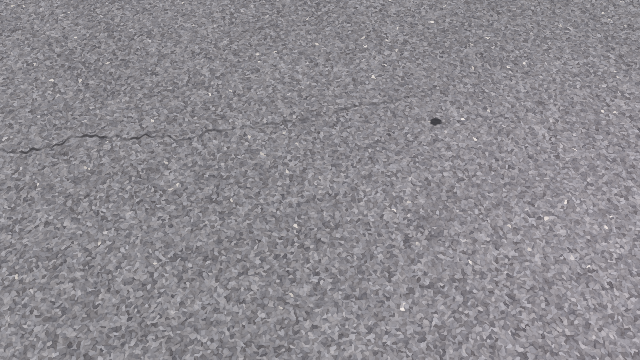
Write a Shadertoy shader that draws this texture.

```glsl
vec3 hash3(vec2 cell) {
    vec3 h = fract(vec3(cell.xyx) * vec3(0.1031, 0.1030, 0.0973));
    h += dot(h, h.yxz + 33.33);
    return fract((h.xxy + h.yzz) * h.zyx);
}

float gradientNoise(vec2 p) {
    vec2 cell = floor(p), f = p - cell;
    vec2 u = f * f * f * (f * (f * 6.0 - 15.0) + 10.0);
    vec4 corner;
    for (int i = 0; i < 4; i++) {
        vec2 offset = vec2(i & 1, i >> 1);
        float angle = 6.2832 * hash3(cell + offset).x;
        corner[i] = dot(vec2(cos(angle), sin(angle)), f - offset);
    }
    return mix(mix(corner.x, corner.y, u.x), mix(corner.z, corner.w, u.x), u.y);
}

// Softly blended stone chips: x = tone, y = pale fleck, z = gap, w = tint
vec4 stoneChips(vec2 p) {
    vec2 home = floor(p);
    vec3 blend = vec3(0.0);
    float total = 0.0, nearest = 4.0;
    for (int j = -1; j <= 1; j++) {
        for (int i = -1; i <= 1; i++) {
            vec2 cell = home + vec2(i, j);
            vec3 place = hash3(cell + 217.0);
            vec3 kind = hash3(cell + 641.0);
            float angle = 3.1416 * place.z;
            float c = cos(angle), s = sin(angle);
            vec2 q = mat2(c, -s, s, c) * (p - cell - 0.1 - 0.8 * place.xy);
            float d = dot(q * q, vec2(0.45, 2.1));
            float weight = exp(-14.0 * d);
            blend += weight * vec3(kind.x + kind.y - 1.0, step(0.993, kind.z), kind.z - 0.5);
            total += weight;
            nearest = min(nearest, d);
        }
    }
    blend /= total;
    return vec4(blend.xy, smoothstep(0.15, 0.55, nearest), blend.z);
}

// Thin wandering crack that breaks up towards the right
float crack(vec2 uv) {
    float path = 0.572 + 0.045 * smoothstep(0.0, 0.25, uv.x)
               + 0.2 * pow(max(uv.x - 0.5, 0.0), 1.2)
               + 0.018 * gradientNoise(vec2(uv.x * 13.0, 3.5))
               + 0.012 * gradientNoise(vec2(uv.x * 48.0, 8.3));
    float strength = mix(0.8, 0.4, smoothstep(0.3, 0.85, uv.x))
                   * (1.0 - smoothstep(1.15, 1.3, uv.x));
    float broken = 0.45 + 0.55 * smoothstep(-0.25, 0.15, gradientNoise(vec2(uv.x * 24.0, 5.7)));
    float halfWidth = 0.0012 + 0.002 * gradientNoise(vec2(uv.x * 30.0, 1.4));
    return strength * broken * (1.0 - smoothstep(halfWidth, halfWidth + 0.0035, abs(uv.y - path)));
}

void mainImage(out vec4 fragColor, in vec2 fragCoord) {
    vec2 uv = fragCoord / iResolution.y;

    // Road plane receding towards the top
    vec2 ground = (uv - vec2(0.89, 0.0)) / (1.0 - 0.36 * uv.y);
    vec2 warp = vec2(gradientNoise(ground * 75.0), gradientNoise(ground * 75.0 + 31.0));
    vec4 chips = stoneChips(ground * 97.0 + 0.7 * warp + 200.0);

    // Broad light, stronger at the lower right, with faint wear
    float sheen = smoothstep(0.6, 1.75, uv.x) * (1.0 - smoothstep(0.5, 1.05, uv.y));
    float tone = 0.535 + 0.045 * sheen;
    tone += 0.015 * gradientNoise(ground * 3.0) + 0.012 * gradientNoise(ground * 11.0);

    // Chips, binder gaps and fine grit
    tone += mix(0.18, 0.145, uv.y) * chips.x - 0.055 * chips.z;
    tone += 0.03 * gradientNoise(ground * 150.0) + 0.012;
    tone += 0.2 * chips.y;

    // Cool grey, warmer where lit, with a few tan flecks
    vec3 color = tone + vec3(0.002, -0.006, 0.013);
    color += vec3(0.006, -0.003, 0.004) * sheen;
    color += vec3(0.012, 0.002, -0.012) * chips.w;
    color += vec3(0.01, 0.0, -0.03) * chips.y * step(0.1, chips.x);

    // Crack and a small dark pit
    color = mix(color, vec3(0.25, 0.245, 0.26), crack(uv));
    vec2 pit = (uv - vec2(1.21, 0.662)) / vec2(0.017, 0.0105);
    float edge = length(pit) + 0.35 * gradientNoise(pit * 1.6 + 9.0);
    color = mix(color, vec3(0.22, 0.22, 0.24), 0.9 * (1.0 - smoothstep(0.7, 1.15, edge)));

    fragColor = vec4(clamp(color, 0.0, 1.0), 1.0);
}
```
